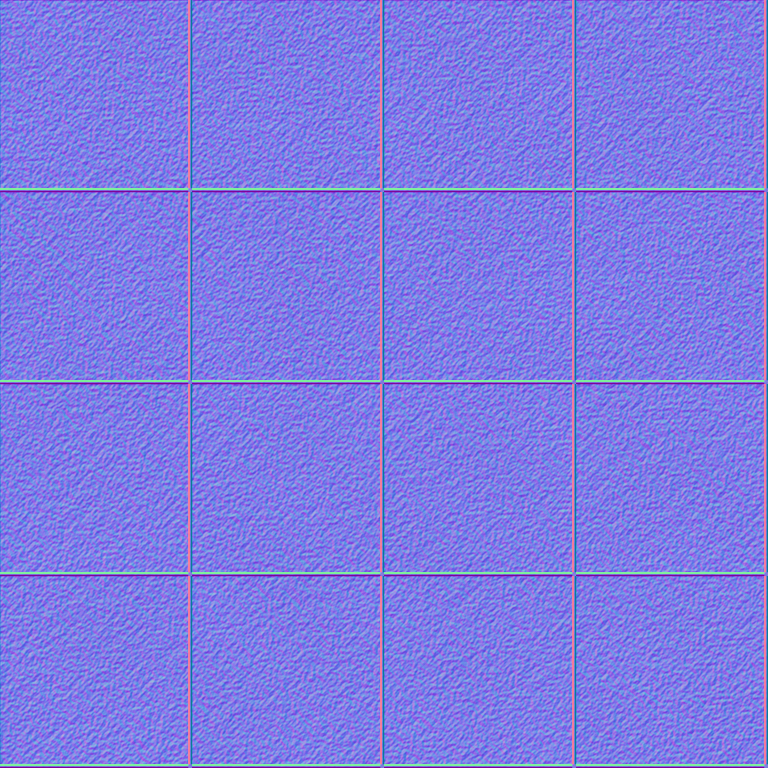
A WebGL 1 fragment shader for this texture map:

```glsl
precision highp float;
// Normal map of square tiles, four by four, with thin grooved joints and a fine grainy surface.

uniform vec2 u_resolution;

// Unit gradient direction for a lattice point
vec2 latticeGradient(vec2 cell) {
  float angle = 6.2832 * fract(sin(dot(cell, vec2(127.1, 311.7))) * 43758.55);
  return vec2(cos(angle), sin(angle));
}

float gradientNoise(vec2 p) {
  vec2 cell = floor(p);
  vec2 f = p - cell;
  vec2 blend = f * f * f * (f * (f * 6.0 - 15.0) + 10.0);
  vec2 e = vec2(1.0, 0.0);
  float a = dot(latticeGradient(cell), f);
  float b = dot(latticeGradient(cell + e.xy), f - e.xy);
  float c = dot(latticeGradient(cell + e.yx), f - e.yx);
  float d = dot(latticeGradient(cell + e.xx), f - e.xx);
  return mix(mix(a, b, blend.x), mix(c, d, blend.x), blend.y);
}

// Height of the rough surface, on axes turned to hide the lattice
float grainHeight(vec2 p) {
  vec2 q = vec2(0.66 * (p.x + p.y), 0.74 * (p.y - p.x));
  return 0.6 * gradientNoise(q * 60.0 + 5.7)
       + gradientNoise(q * 190.0)
       + 0.4 * gradientNoise(q * 320.0 + 17.3);
}

// Slope of the grain by central differences
vec2 grainSlope(vec2 p) {
  vec2 e = vec2(0.001, 0.0);
  return 0.72 * vec2(grainHeight(p + e.xy) - grainHeight(p - e.xy),
                     grainHeight(p + e.yx) - grainHeight(p - e.yx));
}

void main() {
  vec2 p = gl_FragCoord.xy / u_resolution;
  vec2 pixel = 1.0 / u_resolution;

  // Signed distance to the nearest vertical and horizontal joint
  vec2 d = mod(p - vec2(-0.002, 0.002) + 0.125, 0.25) - 0.125;

  // Lopsided grooves, wider on the left and upper flanks, flat where they cross
  vec2 flank = abs(d - vec2(-0.0004, 0.0004));
  vec2 joint = clamp((0.0026 - flank) / pixel + 0.5, 0.0, 1.0);
  vec2 side = clamp(2.0 * d / pixel, -1.0, 1.0);
  vec2 grooveSlope = 2.5 * side * joint * (1.0 - joint.yx);

  // Grain fades inside the joints
  float inJoint = max(joint.x, joint.y);
  vec2 slope = grooveSlope + grainSlope(p) * (1.0 - 0.8 * inJoint);

  // Encode the normal with the green axis pointing down
  vec3 normal = normalize(vec3(-slope.x, slope.y, 1.0));
  vec3 color = vec3(0.495, 0.485, 0.485) + normal * vec3(0.5, 0.5, 0.43);

  // Joints are a little duller, tiles drift faintly in tone
  color.b -= 0.05 * inJoint;
  color += 0.01 * gradientNoise(p * 9.0);
  gl_FragColor = vec4(color, 1.0);
}
```
